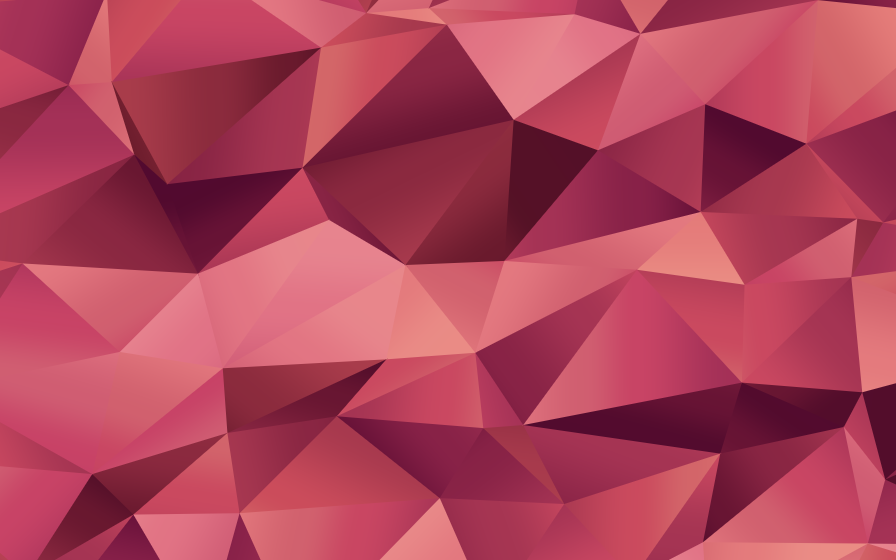
Give the GLSL for this background, as a Shadertoy shader.

```glsl
// Low-poly backdrop of rose, crimson and wine coloured facets.
// A wide, sheared and jittered lattice is split into triangles; each facet gets
// a tone from soft light bands, a random offset and its own linear gradient.

const vec2 CELL = vec2(0.238, 0.158);  // lattice spacing, in canvas heights
const float FACET = 0.19;              // typical facet size
const float JITTER = 0.84;             // vertex scatter, in lattice cells
const float TURN = 0.12;               // lattice rotation, in radians
const float TAU = 6.2831853;

float hash1(vec2 p) {
    vec3 q = fract(p.xyx * 0.1031);
    q += dot(q, q.yzx + 33.33);
    return fract((q.x + q.y) * q.z);
}

vec2 hash2(vec2 p) {
    return vec2(hash1(p + 17.3), hash1(p + 71.9));
}

float cross2(vec2 a, vec2 b) {
    return a.x * b.y - a.y * b.x;
}

// Rotated lattice whose rows are offset by half a cell
mat2 latticeBasis() {
    float c = cos(TURN), s = sin(TURN);
    return mat2(c, s, -s, c) * mat2(CELL.x, 0.0, 0.5 * CELL.x, CELL.y);
}

// Canvas position of a scattered lattice vertex
vec2 vertexAt(vec2 id, mat2 basis) {
    return basis * (id + JITTER * (hash2(id) - 0.5));
}

// Colour ramp from deep wine to pale coral
vec3 ramp(float t) {
    vec3 c = mix(vec3(0.33, 0.06, 0.16), vec3(0.41, 0.09, 0.19), smoothstep(-0.04, 0.06, t));
    c = mix(c, vec3(0.54, 0.15, 0.26), smoothstep(0.06, 0.23, t));
    c = mix(c, vec3(0.65, 0.21, 0.32), smoothstep(0.23, 0.44, t));
    c = mix(c, vec3(0.79, 0.28, 0.38), smoothstep(0.44, 0.65, t));
    c = mix(c, vec3(0.82, 0.38, 0.43), smoothstep(0.65, 0.77, t));
    c = mix(c, vec3(0.89, 0.47, 0.50), smoothstep(0.77, 0.96, t));
    return mix(c, vec3(0.91, 0.53, 0.54), smoothstep(0.96, 1.1, t));
}

// Shade of one facet at point p
vec3 facetColor(vec2 p, vec2 center, vec2 seed) {
    float angle = TAU * hash1(seed + 5.7);
    float along = dot(p - center, vec2(cos(angle), sin(angle))) / FACET;
    float band = cos(TAU * (center.y - 0.43 - 0.03 * center.x) / 0.49);
    float tone = 0.49 + 0.22 * band + 0.82 * (hash1(seed) - 0.5) + 0.24 * along;
    float warmth = hash1(seed + 43.1) - 0.5 + 0.2 * along;
    return ramp(tone) + warmth * vec3(0.015, 0.04, -0.045);
}

// Antialiased coverage of a counterclockwise triangle
float edgeDistance(vec2 p, vec2 a, vec2 b) {
    return cross2(normalize(b - a), p - a);
}

float coverage(vec2 p, vec2 a, vec2 b, vec2 c, float pixel) {
    float d = min(edgeDistance(p, a, b), min(edgeDistance(p, b, c), edgeDistance(p, c, a)));
    return clamp(d / pixel + 0.5, 0.0, 1.0);
}

// Weighted facet colour, with the weight in alpha
vec4 facet(vec2 p, vec2 a, vec2 b, vec2 c, vec2 seed, float pixel) {
    float weight = coverage(p, a, b, c, pixel);
    return vec4(facetColor(p, (a + b + c) / 3.0, seed), 1.0) * weight;
}

// Both facets of a quad, split along an inner diagonal, mostly the shorter one
vec4 quadFacets(vec2 p, vec2 id, mat2 basis, float pixel) {
    vec2 a = vertexAt(id, basis);
    vec2 b = vertexAt(id + vec2(1, 0), basis);
    vec2 c = vertexAt(id + vec2(1, 1), basis);
    vec2 d = vertexAt(id + vec2(0, 1), basis);
    bool acInside = min(cross2(b - a, c - a), cross2(c - a, d - a)) > 0.0;
    bool bdInside = min(cross2(b - a, d - a), cross2(c - b, d - b)) > 0.0;
    bool preferAC = distance(a, c) < distance(b, d) * mix(0.75, 1.5, hash1(id + 9.1));
    vec2 second = id + 131.7;
    if (acInside && (preferAC || !bdInside))
        return facet(p, a, b, c, id, pixel) + facet(p, a, c, d, second, pixel);
    return facet(p, a, b, d, id, pixel) + facet(p, b, c, d, second, pixel);
}

void mainImage(out vec4 fragColor, in vec2 fragCoord) {
    vec2 p = fragCoord / iResolution.y;
    float pixel = 1.0 / iResolution.y;
    mat2 basis = latticeBasis();
    vec2 home = floor(inverse(basis) * p);

    // Gather facets from the surrounding quads
    vec4 sum = vec4(0.0);
    for (int y = -1; y <= 1; y++)
        for (int x = -1; x <= 1; x++)
            sum += quadFacets(p, home + vec2(x, y), basis, pixel);

    fragColor = vec4(clamp(sum.rgb / max(sum.a, 0.001), 0.0, 1.0), 1.0);
}
```
